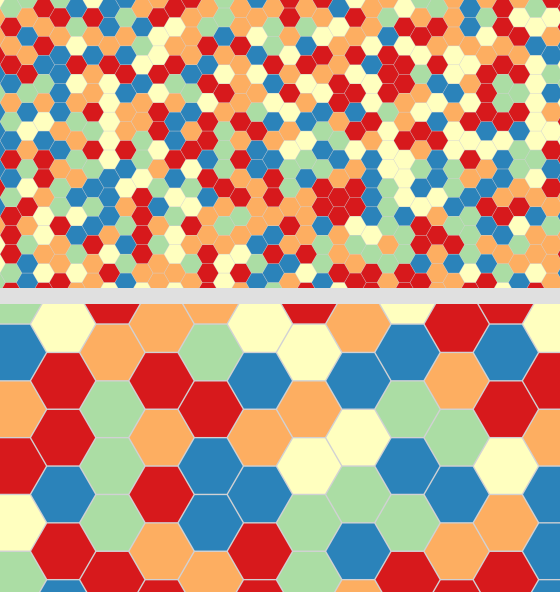
Top: the whole. Bottom: its middle third, enlarged.
Write a Shadertoy shader that draws this pattern.

```glsl
// Honeycomb of flat-topped hexagons, each filled at random from five flat colours,
// with hairline grey seams. Two offset rectangular lattices give the nearest cell
// centre, an integer hash picks the fill, and supersampling smooths the edges.

const float ROWS = 15.21;                      // hexagons down the canvas
const float SQRT3 = 1.7320508;
const vec2 PITCH = vec2(3.0, SQRT3);           // lattice period in hexagon radii
const vec2 FIRST_CENTRE = vec2(1.0, 0.732);    // from the top left, in radii
const float SEAM_HALF_WIDTH = 0.021;           // in radii
const vec3 SEAM_COLOUR = vec3(0.82, 0.82, 0.83);
const int SAMPLES = 4;                         // per pixel side

// Integer hash of a cell, from 0 to 1
float cellHash(ivec2 cell) {
    uvec2 q = uvec2(cell + 512) * uvec2(1597334673u, 3812015801u);
    uint n = (q.x ^ q.y) * 1597334673u;
    n = (n ^ (n >> 15)) * 2246822519u;
    n ^= n >> 13;
    return float(n >> 8) / 16777216.0;
}

// Offset from the nearest point of a rectangular lattice
vec2 latticeOffset(vec2 p, vec2 pitch) {
    return p - pitch * floor(p / pitch + 0.5);
}

// Offset from the nearest centre of a unit-radius honeycomb
vec2 hexOffset(vec2 p) {
    vec2 a = latticeOffset(p, PITCH);
    vec2 b = latticeOffset(p - 0.5 * PITCH, PITCH);
    return dot(a, a) < dot(b, b) ? a : b;
}

// Distance inward from the border of a unit-radius, flat-topped hexagon
float hexEdgeDistance(vec2 offset) {
    vec2 q = abs(offset);
    return 0.5 * SQRT3 - max(q.y, dot(q, vec2(0.5 * SQRT3, 0.5)));
}

// Weighted choice of fill
vec3 fillColour(float pick) {
    if (pick < 0.24) return vec3(0.843, 0.098, 0.110);  // red
    if (pick < 0.47) return vec3(0.992, 0.682, 0.380);  // orange
    if (pick < 0.64) return vec3(1.000, 1.000, 0.749);  // cream
    if (pick < 0.80) return vec3(0.671, 0.867, 0.643);  // green
    return vec3(0.169, 0.514, 0.729);                   // blue
}

vec3 honeycomb(vec2 p, float blur) {
    vec2 offset = hexOffset(p);
    ivec2 cell = ivec2(floor((p - offset) / (0.5 * PITCH) + 0.5));
    float seam = 1.0 - smoothstep(SEAM_HALF_WIDTH - blur, SEAM_HALF_WIDTH + blur,
                                  hexEdgeDistance(offset));
    return mix(fillColour(cellHash(cell)), SEAM_COLOUR, seam);
}

void mainImage(out vec4 fragColor, in vec2 fragCoord) {
    float radiiPerPixel = ROWS * SQRT3 / iResolution.y;
    float sampleStep = 1.0 / float(SAMPLES);
    vec3 colour = vec3(0.0);
    for (int j = 0; j < SAMPLES; j++) {
        for (int i = 0; i < SAMPLES; i++) {
            vec2 jitter = (vec2(i, j) + 0.5) * sampleStep - 0.5;
            vec2 pos = fragCoord + jitter;
            pos.y = iResolution.y - pos.y;     // measure rows from the top
            colour += honeycomb(pos * radiiPerPixel - FIRST_CENTRE,
                                0.5 * radiiPerPixel * sampleStep);
        }
    }
    fragColor = vec4(colour * sampleStep * sampleStep, 1.0);
}
```
